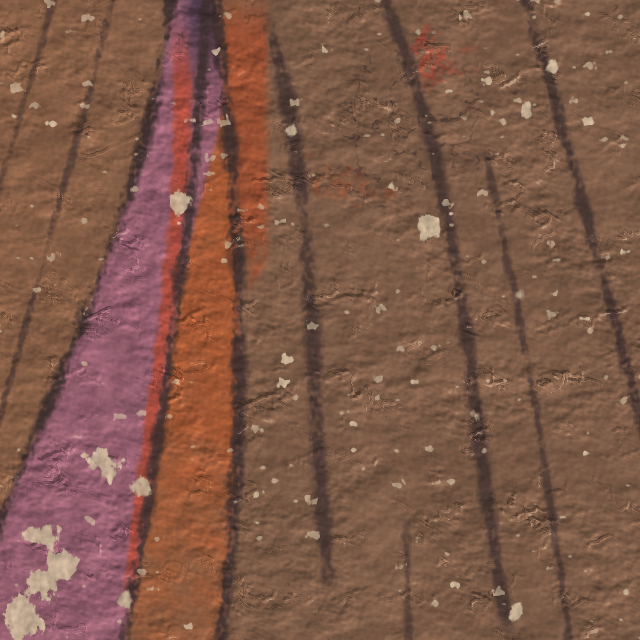
Reproduce this texture procedurally as a WebGL 2 fragment shader.

```glsl
#version 300 es
precision highp float;
// Weathered painted wall: brown ground, colored wedges, worn dark strokes, chipped flecks.
uniform vec2 u_resolution;
out vec4 outColor;

const vec3 BROWN = vec3(.482, .355, .277);
const vec3 WARM = vec3(.52, .365, .27);
const vec3 VIOLET = vec3(.575, .365, .425);
const vec3 DEEP_VIOLET = vec3(.3, .22, .28);
const vec3 RED = vec3(.665, .285, .215);
const vec3 ORANGE = vec3(.63, .34, .205);
const vec3 RUST = vec3(.61, .3, .185);
const vec3 CHARCOAL = vec3(.235, .18, .175);
const vec3 CREAM = vec3(.77, .69, .58);
const float RELIEF = 1.1;
const float GRAIN = .07;
const float FLECK_CHANCE = .11;

// Each stroke: x at y = 1, 2/3, 1/3, 0
const int STROKES = 10;
const vec4 PATHS[STROKES] = vec4[](
  vec4(.267, .191, .061, -.078), vec4(.323, .294, .25, .195),
  vec4(.336, .367, .372, .343), vec4(.41, .474, .495, .527),
  vec4(.602, .698, .747, .797), vec4(.823, .915, 1.005, 1.094),
  vec4(.703, .779, .841, .888), vec4(.176, .089, -.003, -.08),
  vec4(.085, -.015, -.12, -.22), vec4(.6, .62, .632, .638));
// Half width, opacity, lowest y, highest y
const vec4 STYLES[STROKES] = vec4[](
  vec4(.012, .92, -1, 2), vec4(.01, .85, -1, 2),
  vec4(.012, .88, -1, 2), vec4(.012, .74, .09, .97),
  vec4(.01, .74, .02, 2), vec4(.01, .78, -1, 2),
  vec4(.006, .62, -1, .76), vec4(.005, .62, -1, 2),
  vec4(.005, .52, -1, 2), vec4(.006, .55, -1, .18));

// Bare chips: center and radius
const int CHIPS = 15;
const vec3 CHIP[CHIPS] = vec3[](
  vec3(.28, .681, .023), vec3(.67, .648, .022), vec3(.163, .273, .026),
  vec3(.07, .165, .027), vec3(.098, .122, .03), vec3(.068, .085, .034),
  vec3(.038, .035, .036), vec3(.222, .238, .017), vec3(.195, .062, .014),
  vec3(.862, .896, .013), vec3(.823, .831, .018), vec3(.811, .54, .009),
  vec3(.745, .351, .013), vec3(.456, .796, .01), vec3(.807, .039, .015));

vec2 hash2(vec2 p) {
  vec3 q = fract(p.xyx * vec3(.1031, .103, .0973));
  q += dot(q, q.yzx + 33.33);
  return fract((q.xx + q.yz) * q.zy);
}

float corner(vec2 i, vec2 f, vec2 o) { return dot(hash2(i + o) * 2. - 1., f - o); }

float gnoise(vec2 p) {
  vec2 i = floor(p), f = p - i, o = vec2(0, 1);
  vec2 w = f * f * f * (f * (f * 6. - 15.) + 10.);
  return 1.4 * mix(mix(corner(i, f, o.xx), corner(i, f, o.yx), w.x),
    mix(corner(i, f, o.xy), corner(i, f, o.yy), w.x), w.y);
}

float fbm(vec2 p) {
  float sum = 0., amp = .5;
  for (int i = 0; i < 4; i++) {
    sum += amp * gnoise(p);
    p = mat2(.8, .6, -.6, .8) * p * 2.03 + 17.3;
    amp *= .55;
  }
  return sum;
}

// Cubic through four evenly spaced x values
float pathX(vec4 k, float y) {
  float t = 3. * (1. - y), a = t - 1., b = t - 2., c = t - 3.;
  return dot(k, vec4(-a * b * c / 6., t * b * c / 2., -t * a * c / 2., t * a * b / 6.));
}

float below(float lo, float hi, float x) { return 1. - smoothstep(lo, hi, x); }

float band(float x, float lo, float hi, float soft) {
  return smoothstep(lo - soft, lo + soft, x) * below(hi - soft, hi + soft, x);
}

float stain(vec2 p, vec2 center, vec2 size, float rough) {
  return below(.5, 1.2, length((p - center) / size) + rough);
}

// Lumpy surface cut by short, mostly level wrinkles
float height(vec2 p) {
  float lumps = fbm(p * vec2(16, 25) + 5.);
  float fold = abs(gnoise(p * vec2(15, 32) + 2.5 * lumps));
  float sparse = smoothstep(0., .35, gnoise(p * vec2(17, 23) + 60.));
  return .8 * lumps - .22 * sparse * below(0., .11, fold);
}

// Scattered ragged flecks, one candidate per cell
float flecks(vec2 p, float cells, float rough, float px) {
  vec2 g = p * cells, id = floor(g) + cells;
  vec2 r = hash2(id), s = hash2(id + 71.);
  vec2 d = (fract(g) - .3 - .4 * r) * vec2(.7, 1.1) / cells;
  float radius = mix(.0015, .006, s.x * s.x) * (1. + 1.5 * rough);
  return step(s.y, FLECK_CHANCE) * below(radius - px, radius + px, length(d));
}

void main() {
  vec2 p = gl_FragCoord.xy / u_resolution;
  float px = 1. / min(u_resolution.x, u_resolution.y);
  float fine = fbm(p * vec2(55, 40)), wear = fbm(p * 22. + 40.);
  float grit = gnoise(p * vec2(120, 95) + 9.);
  float x = p.x + .006 * fine, y = p.y;

  // Ground
  vec3 col = mix(WARM, BROWN, smoothstep(.05, .5, x)) * (1. + .13 * fbm(p * 6.) + .12 * wear);

  // Painted wedges
  float left = pathX(PATHS[0], y), middle = pathX(PATHS[1], y), right = pathX(PATHS[2], y);
  float dusk = smoothstep(.82, 1., y) * smoothstep(.265, .31, x);
  col = mix(col, mix(VIOLET * (1. + .25 * wear), DEEP_VIOLET, dusk), band(x, left, right, .005));
  middle += .045 * smoothstep(.5, .95, y);
  vec3 orange = mix(ORANGE, WARM, clamp(.6 * below(0., .45, y) + .6 * wear, 0., 1.));
  col = mix(col, orange, band(x, middle, max(right, middle), .006));
  col = mix(col, RUST, .85 * band(x, right, .417, .009) * band(y, .6 + .15 * wear, .985, .05));
  float redX = pathX(vec4(.277, .277, .236, .193), y);
  float redW = mix(.008, .015, y) * (1. + .6 * wear);
  col = mix(col, RED, .85 * band(x, redX - redW, redX + redW, .006) * band(y, .08, .92, .06));

  // Stains and cracks
  float patchy = smoothstep(-.2, .25, fine);
  col = mix(col, RED, .8 * patchy * stain(p, vec2(.683, .905), vec2(.045), 1.8 * wear));
  col = mix(col, RUST, .45 * patchy * stain(p, vec2(.53, .71), vec2(.06, .035), 2. * wear));
  float crack = below(0., .05, abs(fbm(p * vec2(11, 17) + 3.)));
  crack *= stain(p, vec2(.635, .8), vec2(.145), wear) * smoothstep(-.3, .2, grit + wear);
  col = mix(col, CHARCOAL, .6 * crack);

  // Worn strokes, broken along and gritty across
  for (int i = 0; i < STROKES; i++) {
    vec4 s = STYLES[i];
    float d = abs(x - pathX(PATHS[i], y) + .006 * wear);
    float along = gnoise(vec2(float(i) * 9.3 + .5, y * 11.));
    float w = s.x * (1. + .7 * along + .8 * wear + .5 * grit);
    float ink = below(w * .3, w * 1.25 + px, d) * band(y, s.z, s.w, .02);
    float worn = smoothstep(-.6, .13, .8 * fine + .7 * grit + .9 * along);
    col = mix(col, CHARCOAL, ink * s.y * mix(.3, 1., worn));
  }

  // Raised grain lit from upper left
  vec2 e = vec2(-.0014, .0024);
  float slope = height(p - e) - height(p + e);
  slope *= mix(.55, 1.35, smoothstep(-.25, .3, fbm(p * 9. + 80.)));
  col *= 1. + clamp(slope * RELIEF, -.36, .34) + GRAIN * grit;
  col = mix(col, CREAM, .55 * smoothstep(.17, .3, slope) * smoothstep(-.05, .2, wear + .5 * grit));

  // Chips and flecks
  float chip = 1.;
  for (int i = 0; i < CHIPS; i++)
    chip = min(chip, length(p - CHIP[i].xy) - CHIP[i].z * (.75 + 1.1 * wear + .8 * fine));
  float bare = .9 * below(-.002, .002 + px, chip);
  float rough = fine + grit;
  bare = max(bare, .85 * max(flecks(p, 19., rough, px), .75 * flecks(p + .013, 37., rough, px)));
  col = mix(col, CREAM * (1. + .3 * fine + .12 * grit), bare);
  outColor = vec4(clamp(col, 0., 1.), 1.);
}
```
